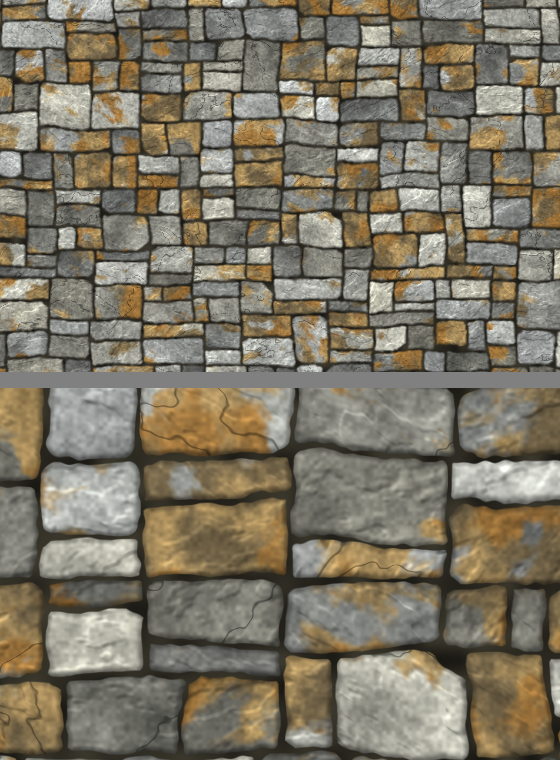
Top, the full canvas; bottom, a detail of the centre.
A Shadertoy shader for this texture:

```glsl
// Irregular fieldstone wall: grey slate and rusty blocks with dark, narrow joints.
#define CELL vec2(0.126, 0.092)
#define JITTER 0.36
#define JOINT 0.0022
#define RUSTY_SHARE 0.40
#define RELIEF 1.25
#define GRAIN 0.20
#define LIGHT vec2(-0.5, 0.86)
#define JOINT_COLOR vec3(0.16, 0.15, 0.12)
#define BROWN vec3(0.42, 0.36, 0.25)
#define OCHRE vec3(0.68, 0.56, 0.35)
#define ORANGE vec3(0.62, 0.42, 0.17)

float hash(vec2 p) {
    vec3 q = fract(p.xyx * 0.1031);
    q += dot(q, q.yzx + 33.33);
    return fract((q.x + q.y) * q.z);
}

vec2 hash2(vec2 p) {
    return vec2(hash(p), hash(p + 71.7));
}

float noise(vec2 p) {
    vec2 i = floor(p), f = fract(p);
    f = f * f * (3.0 - 2.0 * f);
    return mix(mix(hash(i), hash(i + vec2(1, 0)), f.x),
               mix(hash(i + vec2(0, 1)), hash(i + 1.0), f.x), f.y);
}

float fbm(vec2 p) {
    float sum = 0.0, amp = 0.5;
    for (int i = 0; i < 5; i++) {
        sum += amp * noise(p);
        p = mat2(1.6, 1.2, -1.2, 1.6) * p + 17.3;
        amp *= 0.53;
    }
    return sum;
}

mat2 rotation(float a) {
    return mat2(cos(a), sin(a), -sin(a), cos(a));
}

vec2 node(vec2 g) {
    return (g + JITTER * (2.0 * hash2(g + 7.0) - 1.0)) * CELL;
}

// Interlocking rectangle (low corner, high corner) of one grid cell
vec4 block(vec2 c) {
    vec2 a = node(c), b = node(c + vec2(1, 0));
    vec2 d = node(c + vec2(0, 1)), e = node(c + 1.0);
    return mod(c.x + c.y, 2.0) < 0.5 ? vec4(d.x, a.y, b.x, e.y)
                                     : vec4(a.x, b.y, e.x, d.y);
}

// Finds the stone around p, then cuts large blocks into smaller ones
vec4 findStone(vec2 p, out vec2 id) {
    vec2 home = floor(p / CELL);
    vec4 r = vec4(home * CELL, (home + 1.0) * CELL);
    id = home;
    for (int k = 0; k < 9; k++) {
        vec2 c = home + vec2(k % 3 - 1, k / 3 - 1);
        vec4 t = block(c);
        if (all(greaterThanEqual(p, t.xy)) && all(lessThan(p, t.zw))) { r = t; id = c; }
    }
    for (int k = 0; k < 3; k++) {
        vec2 s = r.zw - r.xy, h = hash2(id + 31.0 * float(k + 1));
        if (s.x * s.y < mix(0.005, 0.030, h.x)) continue;
        bool upright = s.x > 1.5 * s.y || s.y < 0.06;
        vec2 cut = mix(r.xy, r.zw, mix(0.28, 0.72, h.y));
        bool high = upright ? p.x > cut.x : p.y > cut.y;
        if (upright) { if (high) r.x = cut.x; else r.z = cut.x; }
        else         { if (high) r.y = cut.y; else r.w = cut.y; }
        id += high ? vec2(113.0, 57.0) : vec2(41.0, 167.0);
    }
    return r;
}

float roundBox(vec2 q, vec2 size, float radius) {
    vec2 e = abs(q) - size + radius;
    return length(max(e, 0.0)) + min(max(e.x, e.y), 0.0) - radius;
}

// Rough height with layered, split ledges
float relief(vec2 u) {
    float h = fbm(u * vec2(10.0, 19.0));
    float t = h * 5.0;
    return h + 0.16 * (floor(t) + smoothstep(0.75, 1.0, fract(t)));
}

void mainImage(out vec4 fragColor, in vec2 fragCoord) {
    float px = 1.0 / iResolution.y;
    vec2 p = fragCoord * px + 3.0;

    // Uneven courses
    vec2 w = p + 0.015 * (vec2(noise(p * 9.0), noise(p * 9.0 + 40.0)) - 0.5);
    w += 0.005 * (vec2(noise(p * 38.0), noise(p * 38.0 + 90.0)) - 0.5);
    vec2 id;
    vec4 r = findStone(w, id);
    vec2 size = 0.5 * (r.zw - r.xy) - JOINT;
    vec2 q = w - 0.5 * (r.xy + r.zw);
    vec2 ha = hash2(id + 3.3), hb = hash2(id + 12.9), hc = hash2(id + 25.1);

    // Outline: slight tilt, rounded corners and one broken corner
    float least = min(size.x, size.y);
    float d = roundBox(rotation((ha.x - 0.5) * 0.07) * q, size, least * mix(0.12, 0.4, ha.y));
    d = max(d, roundBox(q, size, 0.003));
    vec2 chipDir = sign(hb - 0.5) * vec2(0.6, 0.8);
    d = max(d, dot(q, chipDir) - dot(size, abs(chipDir)) + 0.45 * least * hc.x * hc.x);
    d += 0.003 * (noise(p * 110.0) - 0.5);

    // Split face lit from the upper left
    vec2 u = rotation((hb.x - 0.5) * 1.6) * q + id * 1.7 + 50.0;
    vec2 toLight = rotation((hb.x - 0.5) * 1.6) * LIGHT * 0.0035;
    float slope = relief(u) - relief(u + toLight);
    float mottle = fbm(u * 22.0 + 9.0);
    float stain = fbm(u * vec2(13.0, 20.0) + 31.0);

    // Grey body with rust stains
    float tone = mix(0.41, 0.75, hc.y) + 0.34 * (mottle - 0.48);
    vec3 col = tone * mix(vec3(1.0, 0.99, 0.90), vec3(0.98, 1.0, 0.99), ha.y);
    vec3 rust = mix(BROWN, OCHRE, smoothstep(0.32, 0.62, mottle + 0.25 * (hb.y - 0.5)));
    rust = mix(rust, ORANGE, 0.75 * smoothstep(0.50, 0.66, fbm(u * 17.0 + 77.0)));
    float level = ha.x < RUSTY_SHARE ? mix(0.28, 0.48, hb.y) : mix(0.56, 0.74, hb.y);
    col = mix(col, rust, 0.92 * smoothstep(level, level + 0.13, stain));

    // Facets, cracks, grain and bevelled rim
    col *= 1.0 + clamp(RELIEF * slope, -0.42, 0.36);
    col *= 1.0 + 0.12 * dot(q / size, hc - 0.5);
    float crack = abs(fbm(u * vec2(7.0, 11.0) + 60.0) - 0.5);
    col *= 1.0 - 0.35 * (1.0 - smoothstep(0.0, 0.012, crack)) * step(0.6, hb.y);
    col *= 1.0 + GRAIN * (noise(p * 260.0) - 0.5) + GRAIN * (noise(p * 130.0) - 0.5);
    vec2 rim = smoothstep(size - 0.008, size, abs(q)) * sign(q);
    col *= 1.0 + 0.17 * dot(rim, LIGHT);
    col *= mix(0.68, 1.0, smoothstep(0.0, 0.006, -d));

    // Shadowed joints
    vec3 joint = JOINT_COLOR * mix(0.6, 1.5, noise(p * 45.0));
    col = mix(col, joint, smoothstep(-px, px, d));
    fragColor = vec4(clamp(col, 0.0, 1.0), 1.0);
}
```
